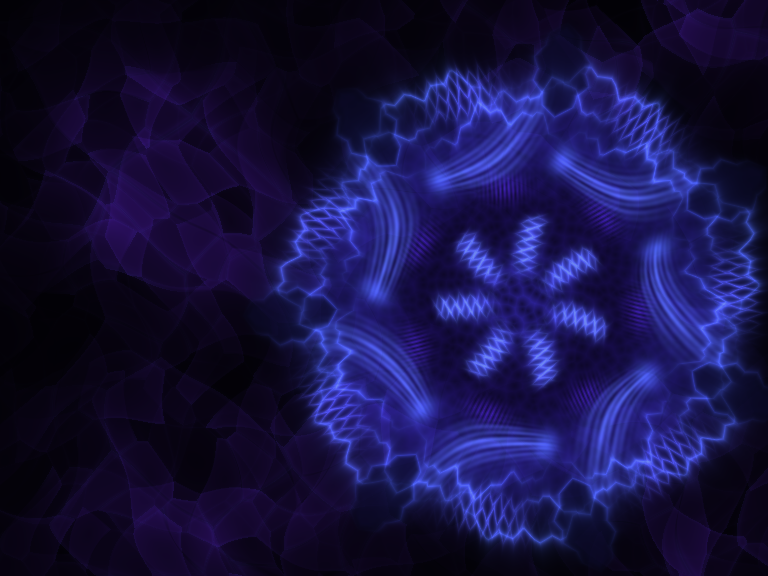
This background is drawn by a Shadertoy shader. Its source:

```glsl
// Sevenfold indigo fractal flower with glowing plumes, amid dim violet shards on black.

const float SECTOR = 6.2831853 / 7.0;

vec2 hash2(vec2 p) {
    vec3 h = fract(p.xyx * vec3(0.1031, 0.1030, 0.0973));
    h += dot(h, h.yzx + 33.33);
    return fract((h.xx + h.yz) * h.zy);
}

mat2 rotation(float a) {
    return mat2(cos(a), sin(a), -sin(a), cos(a));
}

// Triangle wave from -1 to 1, period 1
float zigzag(float x) {
    return abs(fract(x) - 0.5) * 4.0 - 1.0;
}

float glow(float d, float width) {
    return exp(-abs(d) / width);
}

float blob(vec2 p, vec2 size) {
    p /= size;
    return exp(-dot(p, p));
}

// Cellular noise: nearest distance, gap to the second nearest, cell value
vec3 cells(vec2 p) {
    vec2 base = floor(p);
    float near = 9.0, second = 9.0, id = 0.0;
    for (int j = -1; j <= 1; j++)
    for (int i = -1; i <= 1; i++) {
        vec2 cell = base + vec2(i, j);
        vec2 seed = hash2(cell);
        float d = length(cell + seed - p);
        if (d < near) { second = near; near = d; id = seed.x; }
        else second = min(second, d);
    }
    return vec3(near, second - near, id);
}

// Overlapping translucent facets: fill in x, bright creases in y
vec2 shards(vec2 p) {
    vec2 sum = vec2(0.0);
    p += 0.03 * sin(p.yx * 9.0 + vec2(1.0, 3.0)) + 0.012 * sin(p.yx * 27.0);
    for (int i = 0; i < 4; i++) {
        float k = float(i);
        vec2 q = rotation(0.6 + k * 1.3) * p * vec2(1.0, 1.5) * (4.0 + 1.8 * k);
        vec3 c = cells(q + k * 17.0);
        float lit = smoothstep(0.3, 0.9, c.z);
        sum.x += lit * (0.25 + 0.6 * c.x) * smoothstep(0.0, 0.04, c.y);
        sum.y += (0.2 + lit) * glow(c.y, 0.03) * smoothstep(0.2, 0.8, c.x);
    }
    return sum * 0.5;
}

// Swept fan of fibres bowing toward the centre
float plume(vec2 q) {
    q -= vec2(0.232, 0.094);
    float u = dot(q, vec2(0.408, -0.913)) / 0.2;
    float v = dot(q, vec2(0.913, 0.408)) + 0.1 * u * (1.0 - u);
    float s = v / (0.022 + 0.018 * clamp(u, 0.0, 1.0));
    float fibre = 0.58 + 0.22 * sin(s * 7.0 + u * 3.0) + 0.2 * sin(s * 17.0 - u * 5.0);
    return exp(-s * s) * smoothstep(-0.15, 0.25, u) * smoothstep(1.35, 0.5, u) * fibre;
}

// Three stacked zigzag threads along x
float threads(vec2 p, float gap, float height, float period) {
    float sum = 0.0;
    for (int j = -1; j <= 1; j++) {
        float k = float(j);
        float h = height * (0.75 + 0.25 * sin(p.x * 150.0 + k * 2.0));
        float d = p.y - gap * k - h * zigzag(p.x / period + 0.3 * k);
        sum += glow(d / (1.0 + 4.0 * h / period), 0.0024);
    }
    return sum;
}

void mainImage(out vec4 fragColor, in vec2 fragCoord) {
    vec2 uv = fragCoord / iResolution.y;
    vec2 p = uv - vec2(0.906, 0.476);
    vec2 facet = shards(uv);

    // Dim shards, gathered in drifts with black gaps
    float drift = blob(uv - vec2(0.2, 0.76), vec2(0.16, 0.13))
        + blob(uv - vec2(0.33, 0.62), vec2(0.2, 0.2))
        + blob(uv - vec2(0.36, 0.13), vec2(0.3, 0.2))
        + 0.8 * blob(uv - vec2(1.2, 0.97), vec2(0.5, 0.16))
        + 0.7 * blob(uv - vec2(1.25, 0.05), vec2(0.3, 0.2));
    vec3 color = vec3(0.008, 0.004, 0.022);
    color += min(drift + 0.08, 1.0) * (facet.x * vec3(0.13, 0.045, 0.29) + facet.y * vec3(0.11, 0.07, 0.29));

    // Violet and blue haze of the flower
    p += 0.004 * sin(p.yx * 31.0 + vec2(0.0, 2.0));
    float r = length(p);
    float grain = cells(p * 55.0).x;
    float ring = exp(-pow((r - 0.285) / 0.095, 2.0));
    color += smoothstep(0.46, 0.2, r) * vec3(0.05, 0.022, 0.17) * (0.6 + 0.6 * grain);
    color += ring * vec3(0.06, 0.055, 0.23) * (0.65 + 0.6 * facet.x);
    color += exp(-r * r / 0.008) * vec3(0.07, 0.07, 0.25) * (0.5 + grain);

    // Jagged crests around the rim
    float turn = (atan(p.y, p.x) - 1.8) / SECTOR;
    for (int i = 0; i < 3; i++) {
        float k = float(i);
        float crest = 0.315 + 0.038 * k + 0.026 * zigzag(turn + 0.1 + 0.3 * k)
            + 0.017 * zigzag(turn * 3.0 + 0.37 * k) + 0.007 * zigzag(turn * 8.0 + 0.2 * k);
        float d = r - crest;
        float strength = 0.55 + 0.45 * sin(turn * 6.2831853 + 2.0 + 2.1 * k);
        color += strength * vec3(0.15, 0.21, 0.49) * (glow(d, 0.005) + 0.45 * glow(d, 0.022));
    }

    // Seven arms, each in a frame of radial x and tangential y
    for (int i = 0; i < 7; i++) {
        vec2 q = rotation(-1.8 - float(i) * SECTOR) * p;

        // Dark outer petal with a lit, ragged rim
        vec2 leaf = rotation(0.4) * q - vec2(0.405, 0.0);
        float edge = abs(leaf.y) - 0.046 * (1.0 - leaf.x * leaf.x / 0.0075) + 0.005 * zigzag(leaf.x * 24.0);
        color *= 1.0 - 0.6 * smoothstep(0.012, -0.012, edge);
        float rim = smoothstep(0.1, -0.07, leaf.x) * smoothstep(-0.12, -0.07, leaf.x);
        color += rim * glow(edge, 0.006) * vec3(0.12, 0.16, 0.43);
        color += smoothstep(0.01, -0.02, edge) * vec3(0.025, 0.025, 0.1);

        // Plume, its bright root, and the violet tuft inside it
        color += plume(q) * vec3(0.22, 0.32, 0.60);
        color += blob(q - vec2(0.236, 0.092), vec2(0.026, 0.02)) * vec3(0.13, 0.20, 0.42);
        vec2 tuft = q - vec2(0.2, -0.015);
        color += blob(tuft, vec2(0.02, 0.032)) * vec3(0.14, 0.05, 0.36)
            * (0.5 + 0.5 * zigzag(tuft.y * 130.0 + tuft.x * 40.0));

        // Squiggles beyond the plume
        vec2 curl = q - vec2(0.372, 0.025);
        color += threads(curl.yx, 0.028, 0.016, 0.019) * blob(curl, vec2(0.05, 0.055)) * vec3(0.2, 0.23, 0.62);

        // Arm of the inner star
        vec2 arm = rotation(0.33) * q;
        arm.y += 2.0 * (arm.x - 0.1) * (arm.x - 0.1);
        float reach = smoothstep(0.03, 0.09, arm.x) * smoothstep(0.162, 0.135, arm.x) * exp(-arm.y * arm.y / 0.0006);
        color += reach * (vec3(0.08, 0.10, 0.28) + threads(arm, 0.015, 0.011, 0.018) * vec3(0.2, 0.27, 0.52));
    }

    fragColor = vec4(min(color, vec3(0.42, 0.52, 0.95)), 1.0);
}
```
